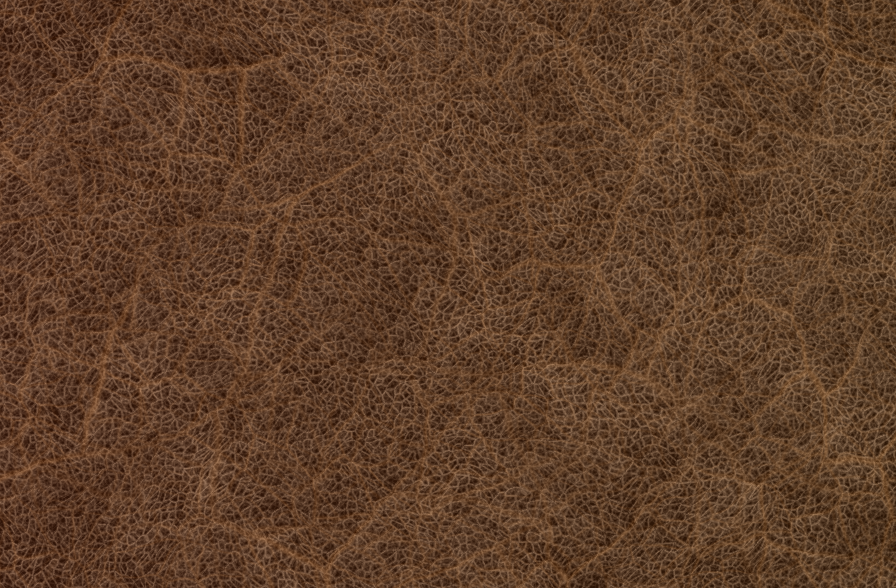
Write a Shadertoy shader that draws this texture.

```glsl
// Brown grained leather: stretched, warped cellular layers form the raised
// creases; two fine cellular layers form the cracked beads between them.
// Every layer adds to one tone, which is then mapped from dark to tan.

vec2 hash2(vec2 p) {
    vec3 q = fract(p.xyx * vec3(0.1031, 0.1030, 0.0973));
    q += dot(q, q.yzx + 33.33);
    return fract((q.xx + q.yz) * q.zy);
}

// x: distance to the cell border, yz: direction to it, w: random cell value
vec4 cells(vec2 p) {
    vec2 base = floor(p), f = p - base;
    vec2 nearest = vec2(0.0), home = vec2(0.0);
    float best = 9.0;
    for (int y = -1; y <= 1; y++)
    for (int x = -1; x <= 1; x++) {
        vec2 g = vec2(x, y);
        vec2 r = g + hash2(base + g) - f;
        if (dot(r, r) < best) {
            best = dot(r, r);
            nearest = r;
            home = g;
        }
    }
    float border = 9.0;
    vec2 side = vec2(0.0, 1.0);
    for (int y = -2; y <= 2; y++)
    for (int x = -2; x <= 2; x++) {
        vec2 g = home + vec2(x, y);
        vec2 r = g + hash2(base + g) - f;
        vec2 gap = r - nearest;
        if (dot(gap, gap) > 1e-5) {
            vec2 n = normalize(gap);
            float d = dot(0.5 * (r + nearest), n);
            if (d < border) {
                border = d;
                side = n;
            }
        }
    }
    return vec4(border, side, hash2(base + home + 71.0).x);
}

// Layered sines that bend straight cell borders into wandering creases
vec2 warp(vec2 p) {
    vec2 w = 0.030 * sin(5.0 * p.yx + vec2(0.4, 2.1) + 2.0 * p);
    w += 0.012 * sin(13.0 * p.yx + vec2(3.0, 0.7) - 6.0 * p);
    w += 0.004 * sin(37.0 * p.yx + vec2(1.3, 4.2) + 19.0 * p);
    return p + w + 0.0014 * sin(113.0 * p.yx + 47.0 * p);
}

float patches(vec2 p) {
    return 0.5 + 0.25 * (sin(6.1 * p.x + 3.0 * sin(4.3 * p.y + 1.0))
                       + sin(7.7 * p.y - 2.5 * sin(5.2 * p.x)));
}

void mainImage(out vec4 fragColor, in vec2 fragCoord) {
    vec2 uv = fragCoord / iResolution.xy;
    vec2 p = fragCoord / iResolution.y;
    vec2 bent = warp(p);
    vec2 light = normalize(vec2(-0.6, 0.8));

    // Creases, from broad folds to thin wrinkles
    float crease = 0.0, relief = 0.0, cellTone = 0.0;
    for (int i = 0; i < 5; i++) {
        float k = float(i);
        float angle = i == 0 ? 0.65 : i == 1 ? 1.35 : i == 2 ? -0.75 : 0.9 + 0.5 * k;
        float scale = 3.6 * pow(1.5, k);
        float width = mix(0.0058, 0.0026, k / 4.0);
        float c = cos(angle), s = sin(angle);
        mat2 turn = mat2(c, -s, s, c);
        vec2 stretch = vec2(0.75, 1.3);
        vec4 cell = cells(turn * bent * stretch.xx * scale * vec2(1.0, stretch.y / stretch.x) + 17.0 * k);
        float d = cell.x / scale;

        float strength = 0.35 + 0.75 * patches(p * 1.3 + 3.7 * k);
        if (i == 0) strength *= 1.25 - 0.6 * uv.x;
        if (i == 1) strength *= 0.55 + 0.7 * uv.x;
        float ridge = exp(-d * d / (width * width));
        crease = max(crease, ridge * strength * (1.0 - 0.08 * k));
        relief += dot(turn * light, cell.yz) * strength * exp(-d / (2.2 * width));
        cellTone += (cell.w - 0.5) * 0.06;
    }
    crease = min(crease, 1.0);

    // Cracked beads and grain
    vec4 bead = cells(bent * 72.0 + 0.35 * sin(p.yx * 61.0));
    vec4 grain = cells(p * 135.0 + 40.0);
    float crack = 1.0 - smoothstep(0.02, 0.23, bead.x);
    float crackAmount = 0.30 + 0.22 * patches(p * 2.7 + 9.0);

    float tone = 0.17 + cellTone;
    tone += crack * crackAmount * (1.0 - 0.45 * crease);
    tone += 0.22 * (bead.w - 0.5) + 0.75 * (0.2 - grain.x) + 0.16 * (grain.w - 0.5);
    tone += 0.10 * dot(light, bead.yz) * (1.0 - crease);
    tone += 0.34 * crease + 0.10 * relief;

    // Broad falloff of light: brighter at upper right, dim in the corners
    tone += 0.07 * (uv.x * uv.y - 0.25) - 0.10 * smoothstep(0.45, 0.75, length(uv - 0.5));
    tone = clamp(tone, -0.12, 1.15);

    vec3 color = mix(vec3(0.22, 0.12, 0.06), vec3(0.56, 0.43, 0.33), tone);
    color += crease * vec3(0.035, 0.0, -0.035);
    color += (0.5 - uv.x) * vec3(0.012, -0.012, 0.004);
    fragColor = vec4(color, 1.0);
}
```
